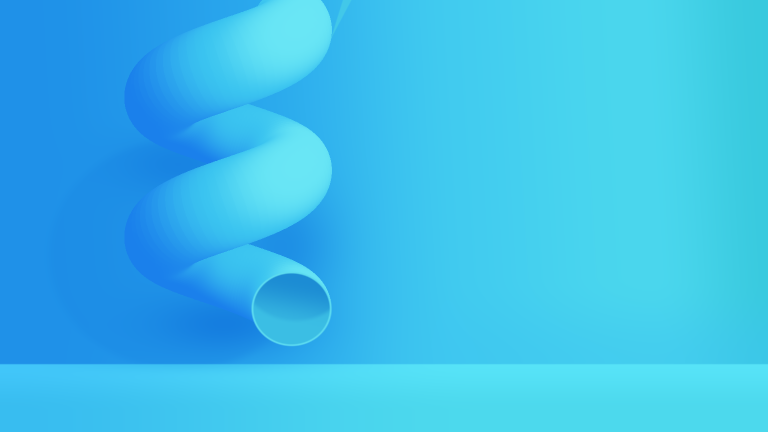
Give the GLSL for this background, as a Shadertoy shader.

```glsl
// A glossy cyan spiral tube standing before a blue wall on a pale floor.

// Soft elliptical blob, 1 at its centre
float blob(vec2 p, vec2 centre, vec2 size) {
    vec2 d = (p - centre) / size;
    return exp(-dot(d, d));
}

// Wall gradient with the shadows thrown by the tube
vec3 wallColor(vec2 p) {
    float x = p.x + 0.06 * (p.y - 0.5);
    vec3 c = mix(vec3(0.12, 0.57, 0.91), vec3(0.17, 0.67, 0.93), smoothstep(0.1, 0.75, x));
    c = mix(c, vec3(0.25, 0.79, 0.94), smoothstep(0.6, 1.08, x));
    c = mix(c, vec3(0.29, 0.84, 0.93), smoothstep(0.95, 1.5, x));
    c = mix(c, vec3(0.22, 0.79, 0.87), smoothstep(1.5, 1.8, x));
    c = mix(c, vec3(0.24, 0.77, 0.94), 0.5 * smoothstep(0.16, 0.36, 0.52 - p.y) * smoothstep(0.75, 1.1, p.x));

    // Wide shadow with a faint curved border on the left
    float shadowRadius = length((p - vec2(0.42, 0.41)) / vec2(0.31, 0.27));
    float shadow = (1.0 - smoothstep(0.94, 1.04, shadowRadius)) * (1.0 - smoothstep(0.5, 0.75, p.x));
    c = mix(c, vec3(0.10, 0.53, 0.89), 0.4 * shadow);

    // Darker pockets close to the coils
    float pocket = 0.6 * blob(p, vec2(0.42, 0.62), vec2(0.14, 0.07))
                 + 0.8 * blob(p, vec2(0.52, 0.25), vec2(0.17, 0.07))
                 + 0.5 * blob(p, vec2(0.67, 0.43), vec2(0.11, 0.13));
    return mix(c, vec3(0.07, 0.47, 0.87), min(pocket, 0.85));
}

vec3 floorColor(vec2 p) {
    vec3 c = mix(vec3(0.22, 0.74, 0.94), vec3(0.30, 0.85, 0.93), smoothstep(0.0, 1.1, p.x));
    c += 0.04 * smoothstep(0.05, 0.16, p.y);
    return mix(c, vec3(0.18, 0.69, 0.92), 0.5 * blob(p, vec2(0.45, 0.16), vec2(0.27, 0.02)));
}

// Spiral built from spheres swept along a helix; alpha marks a hit
vec4 spiral(vec2 p) {
    float top = -9.0, depth = 0.0;
    vec3 normal = vec3(0.0, 0.0, 1.0);
    for (int i = 0; i < 140; i++) {
        float t = 0.1 + 12.6 * float(i) / 139.0;
        float s = sin(t), c = cos(t);
        float r = 0.092 - 0.011 * s;
        vec2 d = p - vec2(0.528 + 0.148 * c, 0.285 + 0.0516 * t);
        float h2 = r * r - dot(d, d);
        if (h2 < 0.0) continue;
        float h = sqrt(h2);
        if (h - 0.148 * s > top) {
            top = h - 0.148 * s;
            depth = s;
            // Drop the part along the tube so the surface stays smooth
            vec3 along = normalize(vec3(-0.148 * s, 0.0516, -0.148 * c));
            normal = vec3(d, h) / r;
            normal -= along * dot(normal, along);
        }
    }
    if (top < -8.0) return vec4(0.0);

    float light = dot(normalize(normal), normalize(vec3(0.4, 0.45, 0.75)));
    float k = 0.42 * light + 0.6 * smoothstep(0.27, 0.72, p.x) + 0.06;
    k -= 0.24 * smoothstep(0.0, 0.9, depth);
    vec3 color = mix(vec3(0.10, 0.50, 0.92), vec3(0.23, 0.77, 0.94), smoothstep(0.0, 0.68, k));
    color = mix(color, vec3(0.41, 0.90, 0.96), smoothstep(0.6, 1.05, k));
    return vec4(color, 1.0);
}

void mainImage(out vec4 fragColor, in vec2 fragCoord) {
    float px = 1.0 / iResolution.y;
    vec2 p = fragCoord * px;

    // Room
    vec3 color = mix(floorColor(p), wallColor(p), smoothstep(-px, px, p.y - 0.157));

    // Thin ribbon behind the upper coil
    float ribbon = abs(p.x - 0.768 - 0.42 * (p.y - 0.915)) - 0.11 * (p.y - 0.91);
    float ribbonCover = (1.0 - smoothstep(-px, px, ribbon)) * step(0.91, p.y);
    color = mix(color, vec3(0.27, 0.80, 0.91), 0.8 * ribbonCover);

    // Tube, four samples per pixel
    if (p.x > 0.27 && p.x < 0.79 && p.y > 0.17) {
        vec4 tube = vec4(0.0);
        for (int i = 0; i < 4; i++) {
            vec2 offset = vec2(float(i % 2), float(i / 2)) * 0.5 - 0.25;
            tube += 0.25 * spiral(p + offset * px);
        }
        color = color * (1.0 - tube.a) + tube.rgb;
    }

    // Open end: bright rim, hollow inside, lit lower lip
    vec2 q = (p - vec2(0.675, 0.285)) / vec2(0.0926, 0.086);
    float edge = (length(q) - 1.0) * 0.089;
    vec3 hollow = mix(vec3(0.21, 0.71, 0.88), vec3(0.11, 0.55, 0.83), smoothstep(-0.5, 0.8, q.y + 0.2 * q.x));
    float lip = length(q - vec2(0.1, 1.1)) - 1.4;
    hollow = mix(hollow, vec3(0.24, 0.76, 0.90), 0.7 * smoothstep(-0.06, 0.1, lip));
    color = mix(color, vec3(0.36, 0.86, 0.94), 1.0 - smoothstep(-px, px, edge));
    color = mix(color, hollow, 1.0 - smoothstep(-px, px, edge + 0.004));

    fragColor = vec4(color, 1.0);
}
```
